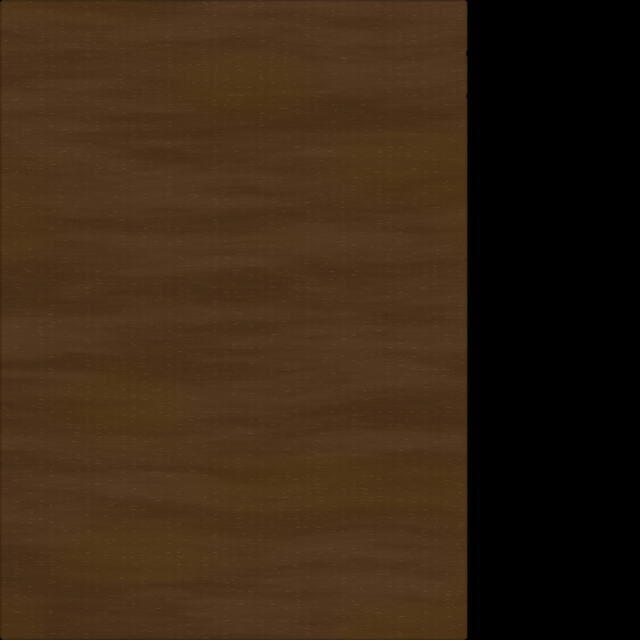
A WebGL 1 fragment shader for this texture:

```glsl
precision highp float;

// A dark brown wooden board beside a black strip. Stretched value noise makes
// the horizontal grain, a jittered grid of dashes makes the pale fibres, and
// broad noise adds faint olive stains.
uniform vec2 u_resolution;

float hash(vec2 p) {
  return fract(sin(dot(p, vec2(127.1, 311.7))) * 43758.5453);
}

float noise(vec2 p) {
  vec2 cell = floor(p);
  vec2 f = fract(p);
  f = f * f * (3.0 - 2.0 * f);
  float low = mix(hash(cell), hash(cell + vec2(1.0, 0.0)), f.x);
  float high = mix(hash(cell + vec2(0.0, 1.0)), hash(cell + vec2(1.0, 1.0)), f.x);
  return mix(low, high, f.y);
}

float fbm(vec2 p) {
  float sum = 0.0;
  float weight = 0.5;
  for (int i = 0; i < 4; i++) {
    sum += weight * noise(p);
    p = p * 2.03 + vec2(17.3, 9.1);
    weight *= 0.5;
  }
  return sum / 0.9375;
}

// Short, slightly tilted dashes, at most one in each cell.
float fibres(vec2 uv, vec2 grid, float seed) {
  vec2 p = uv * grid;
  vec2 cell = floor(p);
  vec2 id = cell + seed;
  vec2 centre = 0.5 + 0.3 * (vec2(hash(id), hash(id + 31.7)) - 0.5);
  vec2 d = (fract(p) - centre) / grid;
  d.y += d.x * (hash(id + 57.3) - 0.5) * 0.5;
  float halfLength = mix(0.002, 0.007, hash(id + 11.9));
  float dash = 1.0 - smoothstep(0.0003, 0.0016, abs(d.y));
  dash *= 1.0 - smoothstep(0.3, 1.0, abs(d.x) / halfLength);
  return dash * pow(hash(id + 83.1), 3.0);
}

// Signed distance to the board, with rounded corners and small edge nicks.
float boardDistance(vec2 uv) {
  vec2 halfSize = vec2(0.3652, 0.5);
  vec2 q = abs(uv - halfSize) - halfSize + 0.006;
  float d = length(max(q, 0.0)) + min(max(q.x, q.y), 0.0) - 0.006;
  float nick = smoothstep(0.75, 0.95, noise(vec2(3.0, uv.y * 60.0)));
  return d + 0.0015 * nick * step(0.78, uv.y) * step(0.5, uv.x);
}

void main() {
  vec2 uv = gl_FragCoord.xy / u_resolution;

  // Gently wavering grain: wide streaks, narrow streaks and fine threads.
  vec2 p = uv;
  p.y += 0.018 * (noise(uv * vec2(5.0, 9.0)) - 0.5);
  p.y += 0.006 * (noise(uv * vec2(16.0, 30.0) + 40.0) - 0.5);
  float broad = fbm(p * vec2(3.5, 26.0));
  float narrow = fbm(p * vec2(8.0, 70.0) + 23.0);
  float thread = noise(p * vec2(45.0, 330.0) + 71.0);
  float tone = smoothstep(0.3, 0.7, 0.62 * broad + 0.38 * narrow);

  vec3 darkWood = vec3(0.280, 0.180, 0.092);
  vec3 lightWood = vec3(0.322, 0.218, 0.128);
  vec3 color = mix(darkWood, lightWood, tone);
  color += 0.012 * (thread - 0.5);

  // Sparse olive stains.
  float stain = smoothstep(0.62, 0.85, noise(uv * vec2(5.0, 8.0) + 5.0));
  stain *= 0.4 + 0.6 * narrow;
  color = mix(color, vec3(0.315, 0.215, 0.070), 0.6 * stain);

  // Pale fibres in two sizes of grid.
  float fleck = fibres(uv, vec2(55.0, 150.0), 3.0);
  fleck += 0.7 * fibres(uv + 0.013, vec2(70.0, 210.0), 140.0);
  color += vec3(0.050, 0.045, 0.038) * fleck;

  // Soft dark rim, then the black strip.
  float d = boardDistance(uv);
  color *= 1.0 - 0.15 * smoothstep(-0.005, 0.0, d);
  color *= 1.0 - smoothstep(-0.001, 0.001, d);
  gl_FragColor = vec4(color, 1.0);
}
```
